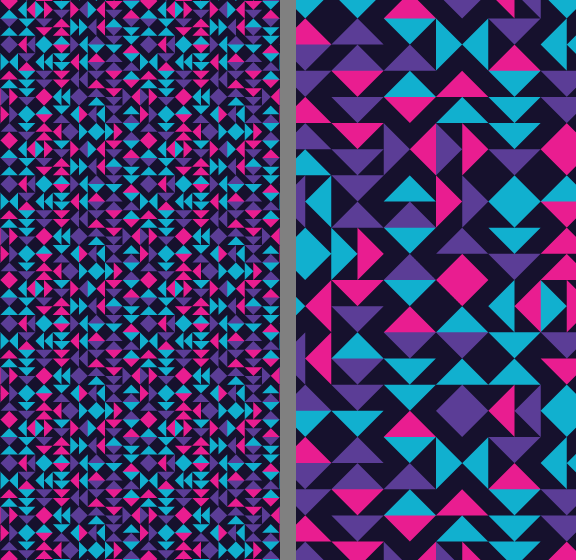
Left, the full canvas; right, a detail of the centre.
A WebGL 2 fragment shader for this pattern:

```glsl
#version 300 es
precision highp float;
// Tiled grid of square cells, each holding two bright triangles on dark indigo.

uniform vec2 u_resolution;
out vec4 fragColor;

const float REPEATS_ACROSS = 2.007;   // tiles per canvas width
const float CELLS_PER_TILE = 8.0;     // cells along each side of a tile
const float SIDEWAYS_SHARE = 0.42;    // share of cells turned by 90 degrees
const float SEED = 17.0;
const int SAMPLES = 4;                // antialiasing samples per axis

const vec3 INDIGO  = vec3(0.085, 0.065, 0.175);
const vec3 VIOLET  = vec3(0.355, 0.240, 0.590);
const vec3 CYAN    = vec3(0.065, 0.690, 0.810);
const vec3 MAGENTA = vec3(0.915, 0.115, 0.565);

float hash(vec2 cell, float salt) {
    return fract(sin(dot(cell, vec2(127.1, 311.7)) + salt * 74.7 + SEED) * 43758.5453);
}

vec3 pickColour(float r) {
    return r < 0.36 ? VIOLET : (r < 0.69 ? CYAN : MAGENTA);
}

// Colour at a point given in cell units.
vec3 trianglePattern(vec2 p) {
    vec2 cell = mod(floor(p), CELLS_PER_TILE);
    vec2 local = fract(p);

    // Turn some cells, so that their triangles point left or right.
    if (hash(cell, 1.0) < SIDEWAYS_SHARE) local = local.yx;

    // Each half of the cell has its own direction and colour.
    float side = step(0.5, local.y);
    float rise = fract(local.y * 2.0);
    if (hash(cell, 2.0 + side) < 0.5) rise = 1.0 - rise;

    bool inside = abs(local.x - 0.5) < 0.5 * rise;
    return inside ? pickColour(hash(cell, 4.0 + side)) : INDIGO;
}

void main() {
    float cellsPerWidth = REPEATS_ACROSS * CELLS_PER_TILE;
    vec3 sum = vec3(0.0);

    // Average a grid of samples inside the pixel to smooth every edge.
    for (int j = 0; j < SAMPLES; j++) {
        for (int i = 0; i < SAMPLES; i++) {
            vec2 offset = (vec2(i, j) + 0.5) / float(SAMPLES) - 0.5;
            vec2 centred = gl_FragCoord.xy + offset - 0.5 * u_resolution;
            sum += trianglePattern(centred / u_resolution.x * cellsPerWidth);
        }
    }
    fragColor = vec4(sum / float(SAMPLES * SAMPLES), 1.0);
}
```
